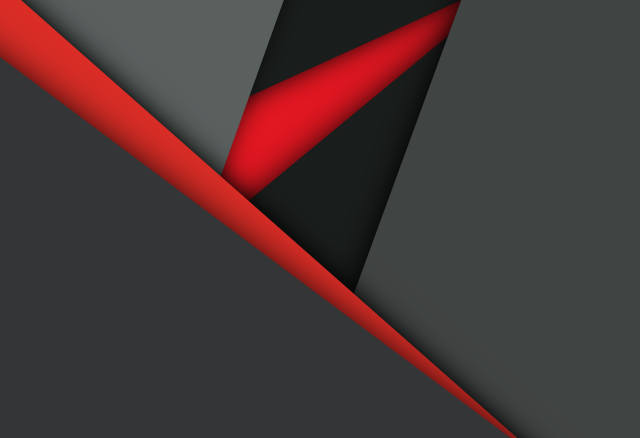
Write a WebGL 2 fragment shader that draws this background.

```glsl
#version 300 es
precision highp float;
// Overlapping dark paper sheets with a red diagonal band, a red wedge and soft shadows.

#define SHADOW_WIDTH 0.038
#define BAND_SHADOW 0.62
#define PANEL_SHADOW 0.55
#define WEDGE_SHADOW 0.45
#define LOWER_SHADOW 0.42

uniform vec2 u_resolution;
out vec4 fragColor;

const vec3 INK = vec3(0.098, 0.114, 0.110);
const vec3 WEDGE_RED = vec3(0.890, 0.090, 0.130);
const vec3 BAND_RED = vec3(0.855, 0.175, 0.150);
const vec3 LIGHT_GREY = vec3(0.350, 0.376, 0.370);
const vec3 RIGHT_GREY = vec3(0.250, 0.265, 0.258);
const vec3 LOWER_GREY = vec3(0.205, 0.208, 0.216);

// Signed distance to the line a-b, positive on its left side.
float side(vec2 p, vec2 a, vec2 b) {
    vec2 dir = normalize(b - a);
    return dir.x * (p.y - a.y) - dir.y * (p.x - a.x);
}

// Antialiased coverage of the positive side.
float cover(float d) {
    float pixel = 1.0 / u_resolution.y;
    return smoothstep(-0.7 * pixel, 0.7 * pixel, d);
}

// Light left at distance d from the edge of a higher sheet.
float shade(float d, float strength, float width) {
    float t = max(d, 0.0) / width;
    return 1.0 - strength * exp(-t - 0.35 * t * t);
}

void main() {
    vec2 p = gl_FragCoord.xy / u_resolution.y;

    // Edges of the sheets
    float aboveBand = side(p, vec2(0.048, 1.0), vec2(1.181, 0.0));
    float aboveLower = side(p, vec2(0.0, 0.870), vec2(1.166, 0.0));
    float leftPanel = side(p, vec2(0.505, 0.601), vec2(0.648, 1.0));
    float rightPanel = side(p, vec2(1.053, 1.0), vec2(0.808, 0.330));
    float wedgeTop = -side(p, vec2(0.571, 0.781), vec2(1.053, 1.0));
    float wedgeBottom = side(p, vec2(0.568, 0.542), vec2(1.023, 0.918));

    // Red wedge set into the dark strip
    vec3 wedge = WEDGE_RED
        * shade(wedgeTop, WEDGE_SHADOW, SHADOW_WIDTH * 0.8)
        * shade(wedgeBottom, WEDGE_SHADOW, SHADOW_WIDTH);
    vec3 color = mix(INK, wedge, cover(min(wedgeTop, wedgeBottom)));
    color *= shade(-leftPanel, WEDGE_SHADOW * 0.7, SHADOW_WIDTH * 0.7);
    color *= shade(-rightPanel, PANEL_SHADOW, SHADOW_WIDTH);

    // Side panels
    color = mix(color, LIGHT_GREY, cover(leftPanel));
    color = mix(color, RIGHT_GREY, cover(rightPanel));

    // Diagonal band over its shadow
    color *= shade(aboveBand, BAND_SHADOW, SHADOW_WIDTH * 0.85);
    vec3 band = BAND_RED * shade(aboveLower, LOWER_SHADOW, SHADOW_WIDTH * 1.1);
    color = mix(color, band, cover(-aboveBand));

    // Lower sheet
    color = mix(color, LOWER_GREY, cover(-aboveLower));

    fragColor = vec4(color, 1.0);
}
```
